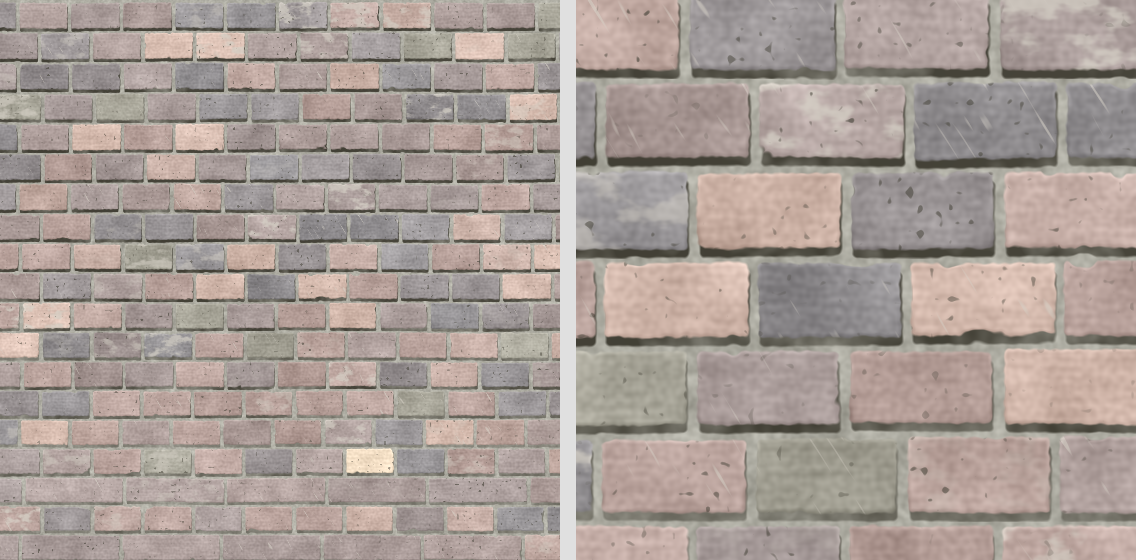
Left: the whole. Right: its middle third, enlarged.
Reproduce this texture procedurally as a WebGL 1 fragment shader.

```glsl
precision highp float;
// Weathered brick wall: staggered header courses with two stretcher courses near the foot.
uniform vec2 u_resolution;
// Layout, in canvas heights
const float COURSES = 18.94;
const float COURSE_SHIFT = -0.0475;
const float COURSE_BOW = 0.0095;
const float PITCH_TOP = 0.0927;
const float PITCH_FOOT = 0.0898;
const float OFFSET_EVEN = 0.031;
const float OFFSET_ODD = 0.073;
const float FIRST_STRETCHER = 15.5;
const float SIDE_GAP = 0.0027;
const float BRICK_MIDDLE = 0.46;
const float BRICK_HALF = 0.433;
const float CORNER = 0.0028;
const float CHIPPING = 0.0012;
const vec2 SHADOW_SHIFT = vec2(0.0008, 0.0052);
// Colours
const vec3 MORTAR = vec3(0.68, 0.675, 0.635);
const vec3 SHADOW = vec3(0.27, 0.26, 0.22);
const vec3 MAUVE = vec3(0.650, 0.605, 0.600);
const vec3 SLATE = vec3(0.590, 0.580, 0.590);
const vec3 ROSE = vec3(0.725, 0.635, 0.610);
const vec3 SALMON = vec3(0.840, 0.735, 0.685);
const vec3 OLIVE = vec3(0.670, 0.660, 0.610);
const vec3 CREAM = vec3(0.920, 0.840, 0.740);
const vec3 CHALK = vec3(0.840, 0.820, 0.780);

float hash(vec2 p) {
  vec3 q = fract(vec3(p.xyx) * 0.1031);
  q += dot(q, q.yzx + 33.33);
  return fract((q.x + q.y) * q.z);
}

float gradientDot(vec2 cell, vec2 delta) {
  float angle = 6.28318 * hash(cell + 57.0);
  return dot(vec2(cos(angle), sin(angle)), delta);
}

// Gradient noise, roughly -0.7 to 0.7
float noise(vec2 p) {
  vec2 i = floor(p), f = p - i, e = vec2(1.0, 0.0);
  vec2 u = f * f * f * (f * (f * 6.0 - 15.0) + 10.0);
  float near = mix(gradientDot(i, f), gradientDot(i + e, f - e), u.x);
  float far = mix(gradientDot(i + e.yx, f - e.yx), gradientDot(i + 1.0, f - 1.0), u.x);
  return mix(near, far, u.y);
}

float fbm(vec2 p) {
  float sum = 0.0, gain = 1.0;
  for (int i = 0; i < 4; i++) {
    sum += gain * noise(p);
    p = p * 2.03 + 17.1;
    gain *= 0.5;
  }
  return sum;
}

float roundedBox(vec2 p, vec2 halfSize) {
  vec2 q = abs(p) - halfSize + CORNER;
  return length(max(q, 0.0)) + min(max(q.x, q.y), 0.0) - CORNER;
}

// Fired clay colour: cool near the top, warmer through the middle
vec3 brickColour(vec2 id, float row, float stretcher) {
  float warm = mix(0.20, 0.52, smoothstep(3.0, 7.0, row)) * (1.0 - 0.9 * stretcher);
  float cool = mix(0.36, 0.17, smoothstep(2.0, 9.0, row)) * (1.0 - stretcher);
  float kind = hash(id + 3.7), pick = hash(id + 21.3), rare = hash(id + 41.9);
  vec3 c = mix(MAUVE, ROSE, 0.5 * hash(id + 9.1));
  if (kind < warm) c = mix(ROSE, SALMON, smoothstep(0.45, 0.95, pick));
  else if (kind > 1.0 - cool) c = mix(SLATE, MAUVE, 0.5 * pick);
  if (stretcher < 0.5 && rare > 0.91) c = OLIVE;
  if (stretcher < 0.5 && rare < 0.012) c = CREAM;
  return c + 0.08 * (hash(id + 63.2) - 0.5);
}

// Drag streaks, mottling, chalky bloom, pits and scratches
vec3 weather(vec3 c, vec2 p, vec2 id) {
  vec2 s = p + 3.0 * vec2(hash(id + 5.0), hash(id + 8.0));
  c += 0.09 * fbm(s * 22.0) + 0.045 * noise(s * vec2(25.0, 260.0)) + 0.07 * noise(s * 210.0);
  float bloom = smoothstep(0.78, 1.0, hash(id + 77.0));
  c = mix(c, CHALK, 0.75 * bloom * smoothstep(-0.05, 0.4, fbm(s * vec2(30.0, 50.0) + 4.0)));
  float pits = smoothstep(0.40, 0.55, noise(s * 165.0) + 0.25 * noise(s * 30.0));
  c = mix(c, SHADOW, (0.15 + 0.5 * hash(id + 25.0)) * pits);
  float scratch = smoothstep(0.40, 0.55, noise(vec2(s.x + 0.6 * s.y, s.y) * vec2(190.0, 32.0)));
  return mix(c, CHALK, 0.55 * scratch * step(0.65, hash(id + 31.0)));
}

void main() {
  float scale = min(u_resolution.x, u_resolution.y);
  float soft = max(0.0009, 0.7 / scale);
  vec2 p = gl_FragCoord.xy / scale;
  float down = u_resolution.y / scale - p.y;
  // Courses and brick cells
  float level = down - COURSE_BOW * sin(3.14159 * down) + 0.0016 * noise(p * vec2(4.0, 7.0));
  float course = level * COURSES + COURSE_SHIFT;
  float row = max(floor(course), 0.0), odd = mod(row, 2.0);
  float stretcher = step(FIRST_STRETCHER, row) * (1.0 - odd);
  float pitch = mix(PITCH_TOP, PITCH_FOOT, row / 18.0) * (1.0 + stretcher);
  float start = mix(OFFSET_EVEN + 0.0005 * row, OFFSET_ODD, odd) + 0.008 * (hash(vec2(row, 4.0)) - 0.5);
  float along = (p.x - start) / pitch;
  vec2 id = vec2(floor(along) + 20.0, row + 11.0);
  // Slightly uneven brick outline and the shadow below it
  vec2 q = vec2((fract(along) - 0.5) * pitch, (course - row - BRICK_MIDDLE) / COURSES);
  q.y += 0.022 * (hash(id + 13.0) - 0.5) * q.x;
  vec2 halfSize = vec2(0.5 * pitch - SIDE_GAP, BRICK_HALF / COURSES);
  halfSize -= 0.0014 * vec2(hash(id + 15.0), hash(id + 18.0));
  float chips = CHIPPING * (noise(p * 60.0) + noise(p * 190.0) + 3.0 * smoothstep(0.3, 0.6, noise(p * 48.0)));
  float edge = roundedBox(q, halfSize) + chips;
  float shade = 1.0 - smoothstep(-0.0010, 0.0010, roundedBox(q - SHADOW_SHIFT, halfSize) + 0.5 * chips);
  // Sandy mortar, darkest under the upper courses
  vec3 colour = MORTAR + 0.10 * fbm(p * 60.0) + 0.08 * noise(p * 230.0);
  float depth = mix(1.1, 0.62, smoothstep(0.40, 0.80, down)) - 0.25 * hash(vec2(row, 9.0));
  depth *= 0.95 + 0.8 * noise(p * vec2(12.0, 25.0)) + 0.4 * noise(p * 90.0);
  colour = mix(colour, SHADOW, clamp(depth, 0.0, 1.0) * shade);
  // Brick face with worn pale upper rim and dim lower rim
  vec3 face = weather(brickColour(id, row, stretcher), p, id);
  face += smoothstep(-0.0030, -0.0003, edge) * mix(0.07, -0.07, smoothstep(-halfSize.y, halfSize.y, q.y));
  colour = mix(colour, face, 1.0 - smoothstep(-soft, soft, edge)) + 0.03 * fbm(p * 3.0);
  gl_FragColor = vec4(clamp(colour, 0.0, 1.0), 1.0);
}
```
